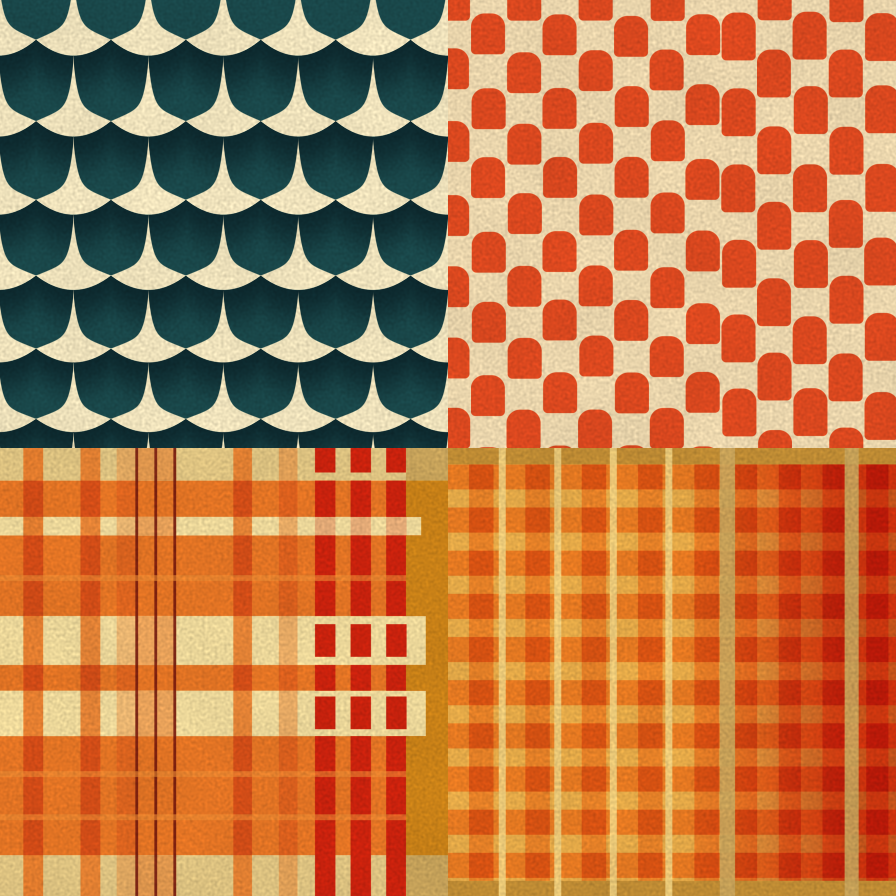
A Shadertoy shader for this pattern:

```glsl
// Four woven fabric swatches: teal scallops, orange arches, a framed plaid and a warm gingham.

const float THREADS = 768.0;  // threads across the whole canvas
const float PANEL = 384.0;    // threads across one swatch

const vec3 CREAM = vec3(0.93, 0.88, 0.73);
const vec3 SAND = vec3(0.91, 0.83, 0.67);
const vec3 STRAW = vec3(0.92, 0.84, 0.60);
const vec3 TAN = vec3(0.77, 0.63, 0.35);
const vec3 OCHRE = vec3(0.78, 0.50, 0.09);
const vec3 ORANGE = vec3(0.88, 0.45, 0.14);
const vec3 RUST = vec3(0.80, 0.27, 0.08);
const vec3 VERMILION = vec3(0.85, 0.28, 0.12);
const vec3 RED = vec3(0.78, 0.13, 0.05);
const vec3 MAROON = vec3(0.42, 0.07, 0.04);
const vec3 DEEP_TEAL = vec3(0.05, 0.16, 0.18);
const vec3 TEAL = vec3(0.10, 0.28, 0.29);

vec2 hash2(vec2 p) {
    p = vec2(dot(p, vec2(127.1, 311.7)), dot(p, vec2(269.5, 183.3)));
    return fract(sin(p) * 43758.5) * 2.0 - 1.0;
}

float gradientNoise(vec2 p) {
    vec2 i = floor(p), f = fract(p);
    vec2 u = f * f * (3.0 - 2.0 * f), e = vec2(1.0, 0.0);
    float low = mix(dot(hash2(i), f), dot(hash2(i + e), f - e), u.x);
    float high = mix(dot(hash2(i + e.yx), f - e.yx), dot(hash2(i + e.xx), f - e.xx), u.x);
    return mix(low, high, u.y);
}

float cover(float d, float soft) { return smoothstep(soft, -soft, d); }

float band(float x, float a, float b, float soft) {
    return cover(abs(x - 0.5 * (a + b)) - 0.5 * (b - a), soft);
}

float repeatBand(float x, float start, float period, float width, float soft) {
    float offset = mod(x - start - 0.5 * width + 0.5 * period, period) - 0.5 * period;
    return cover(abs(offset) - 0.5 * width, soft);
}

float roundBox(vec2 p, vec2 halfSize, float radius) {
    vec2 q = abs(p) - halfSize + radius;
    return length(max(q, 0.0)) + min(max(q.x, q.y), 0.0) - radius;
}

// Rows of spiked crescents; the rows tighten towards the bottom
vec3 scallops(vec2 p, float soft) {
    const float halfWidth = 32.1;
    float d = abs(mod(p.x - 63.0 + halfWidth, 2.0 * halfWidth) - halfWidth) / halfWidth;
    float crescents = 0.0, depth = 1.0;
    for (int i = 0; i < 7; i++) {
        float k = float(i);
        float cusp = 34.0 + 71.0 * k - 1.2 * k * k;
        float size = 72.0 - 2.4 * k;
        float spike = 0.55 * exp(-9.0 * d);
        float top = cusp - size * (spike + 0.2 * (1.0 - d));
        float bottom = cusp + size * 0.19 * (1.0 - d * d);
        float slope = size * (9.0 * spike + 0.2) / halfWidth;
        float upper = (top - p.y) / sqrt(1.0 + slope * slope);
        crescents = max(crescents, cover(max(upper, p.y - bottom), soft));
        if (p.y > bottom) depth = (p.y - bottom) / size;
    }
    vec3 ground = mix(DEEP_TEAL, TEAL, smoothstep(0.0, 0.7, depth));
    return mix(ground, CREAM, crescents);
}

// Staggered arched tiles; the stagger flips at the eighth column
vec3 arches(vec2 p, float soft) {
    const float spacing = 30.65;
    float column = floor((p.x - 4.0) / spacing + 0.5);
    float rightSide = step(7.5, column);
    float period = mix(61.5, 65.0, rightSide);
    float start = 30.0 + 0.5 * period * mod(column + 1.0 + rightSide, 2.0);
    float row = floor((p.y - start) / period + 0.5);
    vec2 wobble = hash2(vec2(column, row)) * vec2(0.6, 1.8);
    vec2 q = p - vec2(4.0 + column * spacing, start + row * period) - wobble;
    vec2 halfSize = vec2(14.6, mix(17.5, 20.5, rightSide));
    float radius = mix(11.5, 4.0, smoothstep(-3.0, 3.0, q.y));
    return mix(SAND, VERMILION, cover(roundBox(q, halfSize, radius), soft));
}

// Plaid with red blocks in pale frames and an ochre margin
vec3 framedPlaid(vec2 p, float soft) {
    float frames = band(p.y, 144.0, 186.0, soft) + band(p.y, 208.0, 247.0, soft);
    float ribbon = band(p.y, 59.0, 75.0, soft);
    float ends = band(p.y, -9.0, 28.0, soft) + band(p.y, 349.0, 400.0, soft);
    float pale = frames + ribbon + ends;
    vec3 color = mix(ORANGE, mix(STRAW, TAN, 0.4 * ends), pale);

    // Each stripe: left edge, right edge, strength
    vec3 stripes[5] = vec3[5](vec3(20, 37, 0.9), vec3(69, 86, 0.85), vec3(100, 116, 0.35),
                              vec3(200, 216, 0.85), vec3(239, 255, 0.45));
    for (int i = 0; i < 5; i++) {
        float stripe = band(p.x, stripes[i].x, stripes[i].y, soft) * stripes[i].z;
        color = mix(color, mix(RUST, ORANGE, pale), stripe);
    }
    color = mix(color, ORANGE, 0.55 * band(p.x, 116.0, 151.0, soft) * pale);
    float pinLines = repeatBand(p.x, 116.0, 16.3, 2.4, soft) * band(p.x, 114.0, 153.0, soft);
    color = mix(color, MAROON, 0.85 * pinLines);

    float blocks = band(p.y, 151.0, 179.0, soft) + band(p.y, 213.0, 241.0, soft);
    float seams = band(p.y, 21.0, 28.0, soft) + 0.75 * ribbon + frames - blocks;
    float columns = repeatBand(p.x, 270.0, 30.5, 17.5, soft) * band(p.x, 265.0, 350.0, soft);
    color = mix(color, RED, columns * clamp(1.0 - seams, 0.0, 1.0));
    float threads = band(p.y, 109.0, 114.0, soft) + band(p.y, 277.0, 282.0, soft) + band(p.y, 314.0, 319.0, soft);
    color = mix(color, vec3(0.91, 0.54, 0.20), 0.6 * threads);

    float overhang = frames * band(p.x, 0.0, 365.0, soft) + ribbon * band(p.x, 0.0, 361.0, soft);
    return mix(color, mix(OCHRE, TAN, ends), band(p.x, 348.0, 400.0, soft) * (1.0 - overhang));
}

// Gingham that reddens to the right, crossed by pale vertical threads
vec3 gingham(vec2 p, float soft) {
    float heat = smoothstep(190.0, 370.0, p.x);
    float weft = repeatBand(p.y, 14.0, 37.0, 21.5, soft);
    float warp = p.x < 240.0 ? repeatBand(p.x, 18.0, 48.3, 21.0, soft)
                             : repeatBand(p.x, 246.0, 37.5, 19.0, soft);
    vec3 light = mix(vec3(0.89, 0.66, 0.28), vec3(0.76, 0.32, 0.10), heat);
    vec3 middle = mix(vec3(0.89, 0.47, 0.13), vec3(0.79, 0.19, 0.05), heat);
    vec3 deep = mix(vec3(0.82, 0.29, 0.06), vec3(0.70, 0.08, 0.03), heat);
    vec3 color = mix(mix(light, middle, weft), mix(middle, deep, weft), 0.85 * warp);
    float hem = 1.0 - band(p.y, 14.0, 371.0, soft);
    color = mix(color, vec3(0.74, 0.54, 0.20), hem);
    float fineThreads = repeatBand(p.x, 43.5, 47.6, 6.0, soft) * band(p.x, 30.0, 200.0, soft);
    color = mix(color, vec3(0.92, 0.80, 0.49), 0.9 * fineThreads);
    float wideThreads = band(p.x, 233.0, 246.0, soft) + band(p.x, 340.0, 352.0, soft);
    return mix(color, TAN, 0.92 * wideThreads);
}

void mainImage(out vec4 fragColor, in vec2 fragCoord) {
    vec2 uv = fragCoord / iResolution.xy;
    vec2 thread = vec2(uv.x, 1.0 - uv.y) * THREADS;
    vec2 p = mod(thread, PANEL);
    float soft = 0.75 * THREADS / iResolution.y;
    bool left = thread.x < PANEL, upper = thread.y < PANEL;
    vec3 color;
    if (upper) color = left ? scallops(p, soft) : arches(p, soft);
    else color = left ? framedPlaid(p, soft) : gingham(p, soft);

    // Cloth grain and faint ageing
    float grain = gradientNoise(thread * 0.37) * 0.16 + gradientNoise(thread * 0.02) * 0.05;
    fragColor = vec4(clamp(color * (1.0 + grain), 0.0, 1.0), 1.0);
}
```
